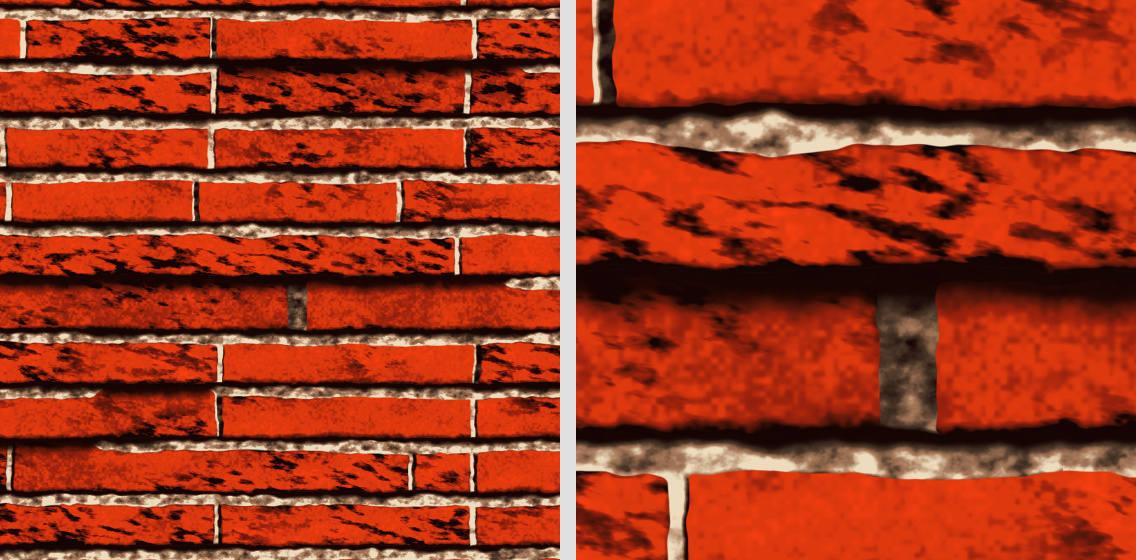
Left, the full canvas; right, a detail of the centre.
A Shadertoy shader for this texture:

```glsl
// Weathered red brick wall: long flat courses with pale crumbling mortar.
// Each course cell stacks a cast shadow, a mortar bed and a brick; box
// distances cut the bricks, and layered value noise roughens and chips them.

const float PITCH = 0.0964;       // height of one course
const float FIRST = 0.0117;       // lower edge of the topmost brick, from the top
const float BED = 0.0245;         // shadow and mortar above a brick
const float JOINT = 0.0062;       // half width of an upright joint
const float CORNER = 0.004;       // brick corner radius
const float WOBBLE = 0.0055;      // unevenness of the edges
const float CHIPPING = 0.95;      // depth of dark gouges
const float GRAIN = 0.42;         // contrast of the fine grain

const vec3 RED = vec3(0.87, 0.22, 0.055);
const vec3 DEEP = vec3(0.61, 0.13, 0.05);
const vec3 BROWN = vec3(0.35, 0.09, 0.04);
const vec3 BLACK = vec3(0.08, 0.015, 0.01);
const vec3 TAN = vec3(0.64, 0.46, 0.34);
const vec3 CREAM = vec3(0.93, 0.86, 0.74);

// Course layout from the top: first joint, brick length, extra cut
const vec3 LAYOUT[11] = vec3[11](
    vec3(.83, 1.5, -1.), vec3(.382, .469, .042), vec3(.384, .451, -1.),
    vec3(.379, .457, .007), vec3(.352, .362, .016), vec3(.818, 1.5, -1.),
    vec3(.531, 1.5, -1.), vec3(.393, .457, -1.), vec3(.392, .456, -1.),
    vec3(.02, .717, .848), vec3(.388, .456, -1.));

// Set-back stretch of each course: centre, half width (negative for none)
const vec2 SETBACK[11] = vec2[11](
    vec2(0, -1), vec2(0, -1), vec2(.66, .27), vec2(0, -1), vec2(0, -1), vec2(0, -1),
    vec2(.4, .5), vec2(0, -1), vec2(.28, .1), vec2(.05, .12), vec2(0, -1));

float hash(vec2 p) {
    vec3 h = fract(p.xyx * 0.1031);
    h += dot(h, h.yzx + 33.33);
    return fract((h.x + h.y) * h.z);
}

float noise(vec2 p) {
    vec2 i = floor(p), f = fract(p);
    f = f * f * (3.0 - 2.0 * f);
    return mix(mix(hash(i), hash(i + vec2(1, 0)), f.x),
               mix(hash(i + vec2(0, 1)), hash(i + vec2(1, 1)), f.x), f.y);
}

float fbm(vec2 p) {
    float sum = 0.0, amp = 0.533;
    for (int i = 0; i < 4; i++) {
        sum += amp * noise(p);
        p = mat2(1.6, 1.2, -1.2, 1.6) * p + 7.3;
        amp *= 0.5;
    }
    return sum;
}

// Four-colour ramp over tone 0..1
vec3 ramp(float t, vec3 a, vec3 b, vec3 c, vec3 d) {
    vec3 col = mix(a, b, smoothstep(0.0, 0.36, t));
    col = mix(col, c, smoothstep(0.3, 0.68, t));
    return mix(col, d, smoothstep(0.64, 0.96, t));
}

void mainImage(out vec4 fragColor, in vec2 fragCoord) {
    float px = 1.0 / iResolution.y;
    vec2 p = fragCoord * px;
    p.y = 1.0 - p.y;

    // Uneven edges: slow sway plus fine crumbling
    vec2 q = p + WOBBLE * (vec2(noise(p * 14.0), noise(p * 16.0 + 40.0)) - 0.5);
    q += 0.6 * WOBBLE * (vec2(noise(p * 90.0 + 9.0), noise(p * 80.0 + 70.0)) - 0.5);

    // Course and height below the brick above
    float course = floor((q.y - FIRST) / PITCH) + 1.0;
    float v = q.y - FIRST - (course - 1.0) * PITCH;
    int row = int(clamp(course, 0.0, 10.0));
    vec3 lay = LAYOUT[row];
    vec2 span = SETBACK[row];
    float setback = smoothstep(-0.02, 0.02, span.y - abs(q.x - span.x));

    // Nearest upright joint and brick identity
    float along = (q.x - lay.x) / lay.y;
    float dx = q.x - lay.x - round(along) * lay.y;
    float cut = q.x - lay.z;
    dx = abs(cut) < abs(dx) ? cut : dx;
    vec2 id = vec2(floor(along) * 2.0 + step(0.0, cut) + 20.0, course + 5.0);
    float wide = smoothstep(0.3, 0.5, span.y);
    float halfJoint = mix(JOINT, 0.018, wide);

    // Rounded brick outline
    float top = mix(BED, 0.007, setback) + 0.007 * (noise(vec2(p.x * 11.0, course * 5.0)) - 0.5);
    vec2 edge = vec2(halfJoint - abs(dx), max(top - v, v - PITCH + 0.001)) + CORNER;
    float d = length(max(edge, 0.0)) + min(max(edge.x, edge.y), 0.0) - CORNER;

    // Shadow cast by the course above
    float reach = mix(0.005 + 0.014 * noise(vec2(p.x * 9.0, course * 3.0)), 0.036, setback);
    float shadow = 1.0 - smoothstep(0.25 * reach, reach, v + 0.005 * (noise(p * 60.0) - 0.5));

    // Brick face: grain, slanted gouges, rough patches, dark lower lip
    float grain = noise(p * 250.0) * 0.6 + noise(p * 130.0 + 31.0) * 0.4;
    float clouds = fbm(p * vec2(14, 26) + id * 3.7);
    float rough = smoothstep(0.3, 0.65, 0.55 * noise(p * vec2(7, 13) + id * 2.3) + 0.45 * hash(id));
    float gouge = fbm(vec2(p.x * 34.0 + p.y * 22.0, p.y * 95.0 - p.x * 26.0) + id * 1.9);
    float lip = 1.0 - smoothstep(0.0, 0.004 + 0.014 * gouge, PITCH - v);
    float tone = 0.96 + GRAIN * (grain - 0.5) + 0.5 * (clouds - 0.5);
    tone -= CHIPPING * rough * smoothstep(0.47, 0.75, gouge) + 0.75 * lip;
    tone -= 0.16 * setback + 0.3 * smoothstep(-0.004, 0.0, d) * rough;
    tone *= 1.0 - 0.9 * shadow;
    vec3 brick = ramp(tone, BLACK, BROWN, DEEP, RED) * (1.0 + 0.5 * max(tone - 1.0, 0.0));

    // Mortar: crumbly bed, bright rim by the brick, joints lit on the left
    float crumbs = fbm(p * vec2(75, 95));
    float rim = 1.0 - smoothstep(0.0, 0.007, d);
    float bed = 0.72 + 1.3 * (crumbs - 0.5) + 0.25 * rim;
    float lit = 1.0 - smoothstep(-0.002, 0.002, dx + 0.004 - 0.009 * hash(id.yy + round(along)));
    float upright = mix(0.1 + 0.85 * lit, 0.4, wide) + 1.1 * (crumbs - 0.5);
    float paste = mix(bed, upright, smoothstep(top - 0.003, top + 0.004, v));
    paste *= (1.0 - 0.96 * shadow) * (1.0 - smoothstep(PITCH - 0.005, PITCH, v));
    vec3 mortar = ramp(paste, BLACK, TAN * 0.42, TAN, CREAM);

    vec3 col = mix(mortar, brick, 1.0 - smoothstep(-px, px, d));
    fragColor = vec4(clamp(col, 0.0, 1.0), 1.0);
}
```
